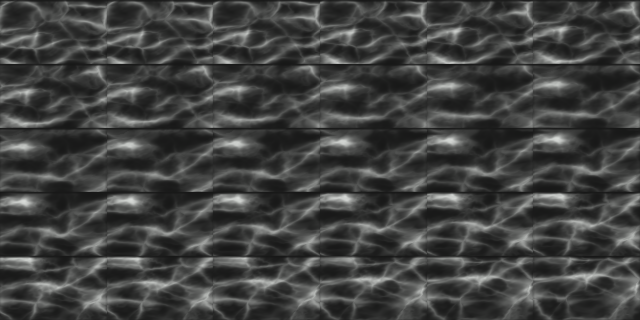
Give the GLSL for this texture, as a Shadertoy shader.

```glsl
// A flipbook sheet of 6 x 5 frames of grey water caustics, read from the top left.
// Each frame bends one winding filament around dark pools and adds a cellular web,
// wrapped in x; the frame number scrolls it upward and moves through 3D noise.

const float TAU = 6.2831853;

float hash(vec3 p) {
    p = fract(p * vec3(0.1031, 0.1130, 0.0973));
    p += dot(p, p.yzx + 33.33);
    return fract((p.x + p.y) * p.z);
}

// Value noise that repeats in x after "period" lattice cells
float noise(vec3 p, float period) {
    vec3 i = floor(p), f = fract(p);
    f = f * f * (3.0 - 2.0 * f);
    float x0 = mod(i.x, period), x1 = mod(i.x + 1.0, period);
    vec4 a = vec4(hash(vec3(x0, i.yz)), hash(vec3(x0, i.y + 1.0, i.z)),
                  hash(vec3(x0, i.y, i.z + 1.0)), hash(vec3(x0, i.yz + 1.0)));
    vec4 b = vec4(hash(vec3(x1, i.yz)), hash(vec3(x1, i.y + 1.0, i.z)),
                  hash(vec3(x1, i.y, i.z + 1.0)), hash(vec3(x1, i.yz + 1.0)));
    vec4 c = mix(a, b, f.x);
    vec2 d = mix(c.xz, c.yw, f.y);
    return mix(d.x, d.y, f.z);
}

float fbm(vec2 p, float z, float period) {
    float sum = 0.0, weight = 0.55;
    for (int k = 0; k < 4; k++) {
        sum += weight * noise(vec3(p * period, z + 17.0 * float(k)), period);
        p += vec2(0.31 + 0.1 * p.y, 0.17);
        period *= 2.0;
        z *= 1.2;
        weight *= 0.45;
    }
    return sum / 0.96;
}

// Soft peak along the zero line of d
float filament(float d, float sharpness, float softness) {
    return exp(-sharpness * (sqrt(d * d + softness * softness) - softness));
}

// Distance to the borders of drifting cells, repeating in x
float webDistance(vec2 p, float z, float period) {
    vec2 i = floor(p), f = fract(p);
    float nearest = 8.0, second = 8.0;
    for (int k = 0; k < 9; k++) {
        vec2 o = vec2(float(k % 3), float(k / 3)) - 1.0;
        vec3 id = vec3(mod(i.x + o.x, period), i.y + o.y, period);
        vec2 jitter = vec2(hash(id + 5.0), hash(id + 31.0));
        float d = length(o + 0.5 + 0.38 * sin(z + TAU * jitter) - f);
        second = min(second, max(nearest, d));
        nearest = min(nearest, d);
    }
    return second - nearest;
}

// Dark oval pools in a zigzag down the scroll
float pools(vec2 p) {
    float dark = 0.0;
    for (int k = 0; k < 4; k++) {
        float row = float(k);
        vec2 d = p - vec2(0.62 - 0.40 * mod(row, 2.0), 0.52 + 0.36 * row);
        d.x = fract(d.x + 0.5) - 0.5;
        d /= vec2(0.20, 0.135);
        float r = dot(d, d);
        dark = max(dark, exp(-r * r));
    }
    return dark;
}

float caustics(vec2 cell, float frame) {
    float z = 3.0 + 0.06 * frame;
    float busy = smoothstep(0.1, 0.9, abs(frame - 14.0) / 14.0);
    vec2 p = vec2(cell.x, cell.y + 0.022 * frame);

    // Domain warp
    vec2 warp = vec2(fbm(p, z + 40.0, 3.0), fbm(p, z + 80.0, 3.0)) - 0.5;
    vec2 q = p + warp * vec2(0.25, 0.20);

    // Main filament: climbs one strand per frame width, so its ends join
    float phase = 2.0 * p.y + p.x - 0.26 - 0.15 * (1.0 - cos(TAU * (p.x - 0.08)));
    phase += 0.7 * warp.y + 0.3 * (fbm(q, z + 60.0, 5.0) - 0.5);
    float strand = floor(phase + 0.5);
    float along = p.x + 2.0 - strand;
    float strength = 0.2 + 0.8 * smoothstep(-0.35, 0.05, along)
                         * (1.0 - smoothstep(1.2, 1.5, along));
    strength *= 0.8 + 0.3 * cos(TAU * (along - 0.4) / 0.75);
    strength *= 0.6 + 0.8 * noise(vec3(q * 4.0, z + 9.0), 4.0);
    float light = 0.5 * strength * filament(phase - strand, mix(7.0, 9.5, busy), 0.04);

    // Cellular web, crispest in the first and last frames
    float patches = smoothstep(0.2, 0.75, noise(vec3(p * 3.0, z + 25.0), 3.0));
    float web = webDistance(q * 3.0, z * 1.5, 3.0);
    light += mix(0.28, 0.46, busy) * (0.35 + 0.65 * patches)
           * filament(web, mix(5.5, 7.5, busy), 0.06);

    // Thin wisps and faint haze
    float wisp = fbm(q + 0.13, z + 50.0, 4.0) - 0.5;
    light += mix(0.11, 0.20, busy) * (1.0 - 0.4 * patches) * filament(wisp, 15.0, 0.03);
    light += 0.18 * smoothstep(0.4, 0.8, fbm(q, z + 110.0, 4.0));
    return light * (1.0 - mix(0.75, 0.35, busy) * pools(p + 0.5 * warp * vec2(1.0, 0.6)));
}

void mainImage(out vec4 fragColor, in vec2 fragCoord) {
    vec2 uv = fragCoord / iResolution.xy;
    vec2 grid = vec2(uv.x, 1.0 - uv.y) * vec2(6.0, 5.0);
    vec2 cell = fract(grid), id = floor(grid);

    float light = caustics(cell, id.x + 6.0 * id.y);

    // Frame seams: thin and dark along the top, barely visible at the sides
    light *= mix(0.25, 1.0, smoothstep(0.0, 0.045, cell.y));
    light *= smoothstep(0.0, 0.01, 1.0 - cell.y);
    light *= mix(0.88, 1.0, smoothstep(0.0, 0.02, min(cell.x, 1.0 - cell.x)));

    // Contrast curve: deep shadows, bright cores
    float grey = 0.09 + 1.5 * pow(1.0 - exp(-1.2 * light), 1.7);
    fragColor = vec4(min(grey, 0.9) * vec3(0.995, 1.01, 0.995), 1.0);
}
```
